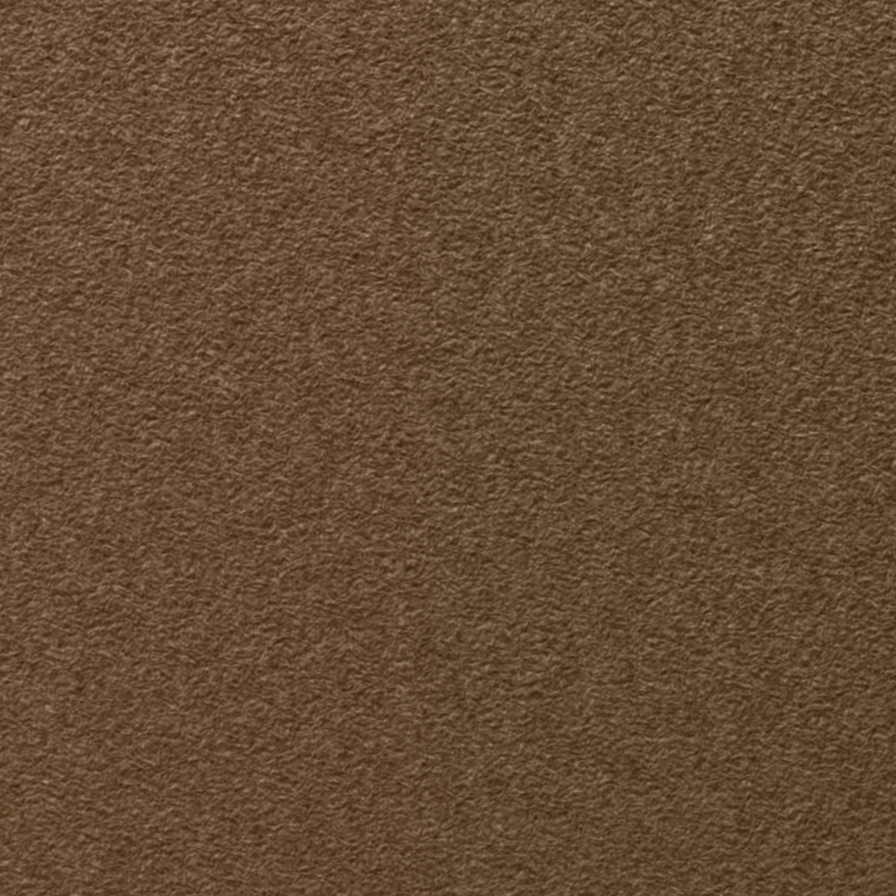
Reproduce this texture procedurally as a Shadertoy shader.

```glsl
// Brown short-pile carpet: fine matted tufts lit softly from the upper left.

const vec3  BASE_COLOR     = vec3(0.395, 0.295, 0.205);
const vec3  WARM_TINT      = vec3(0.016, 0.000, -0.006);  // left to right hue drift
const vec2  TUFT_SCALE     = vec2(112.0, 150.0);  // tufts across the canvas
const vec2  FIBRE_SCALE    = vec2(205.0, 245.0);  // fibres across the canvas
const vec2  BLOTCH_SCALE   = vec2(82.0, 112.0);
const float CLUMP_SCALE    = 27.0;
const float WARP_SCALE     = 38.0;
const float WARP_AMOUNT    = 0.0045;
const vec2  LIGHT_STEP     = vec2(-0.0010, 0.0025);
const float RELIEF_GAIN    = 0.150;
const float BLOTCH_GAIN    = 0.100;
const float FIBRE_GAIN     = 0.095;
const float CLUMP_GAIN     = 0.045;
const float HIGHLIGHT_SKEW = 1.1;
const float TONE_VARIANCE  = 0.003;

// Random unit gradient for a lattice cell
vec2 cellGradient(vec2 cell) {
    vec3 q = fract(cell.xyx * vec3(0.1031, 0.1030, 0.0973));
    q += dot(q, q.yzx + 33.33);
    float angle = 6.28319 * fract((q.x + q.y) * q.z);
    return vec2(cos(angle), sin(angle));
}

// Gradient noise, roughly -0.7 to 0.7
float gradientNoise(vec2 p) {
    vec2 cell = floor(p);
    vec2 f = p - cell;
    vec2 fade = f * f * f * (f * (f * 6.0 - 15.0) + 10.0);
    vec2 right = vec2(1.0, 0.0);
    vec2 up = vec2(0.0, 1.0);
    float a = dot(cellGradient(cell), f);
    float b = dot(cellGradient(cell + right), f - right);
    float c = dot(cellGradient(cell + up), f - up);
    float d = dot(cellGradient(cell + 1.0), f - 1.0);
    return mix(mix(a, b, fade.x), mix(c, d, fade.x), fade.y);
}

vec2 rotate(vec2 p, float angle) {
    float c = cos(angle), s = sin(angle);
    return vec2(c * p.x - s * p.y, s * p.x + c * p.y);
}

// Pile height: tufts with finer fibres on top
float pileHeight(vec2 p) {
    float tufts = gradientNoise(rotate(p, 0.22) * TUFT_SCALE + 17.3);
    float fibres = gradientNoise(rotate(p, -0.35) * FIBRE_SCALE + 61.7);
    return tufts + 0.6 * fibres;
}

void mainImage(out vec4 fragColor, in vec2 fragCoord) {
    vec2 uv = fragCoord / iResolution.xy;
    vec2 p = fragCoord / iResolution.y;

    // Bend the grain so that tufts lie in varied directions
    vec2 warp = vec2(gradientNoise(p * WARP_SCALE + 5.1),
                     gradientNoise(p * WARP_SCALE + 83.9));
    vec2 q = p + WARP_AMOUNT * warp;

    // Lit relief, pale blotches, single fibres and broad clumps
    float relief = pileHeight(q) - pileHeight(q + LIGHT_STEP);
    float blotch = gradientNoise(rotate(q, -0.15) * BLOTCH_SCALE + 31.4);
    float fibre = gradientNoise(rotate(q, 0.6) * FIBRE_SCALE + 7.7);
    float clump = gradientNoise(rotate(p, 0.4) * CLUMP_SCALE + 2.6);
    float tone = RELIEF_GAIN * relief + BLOTCH_GAIN * blotch
               + FIBRE_GAIN * fibre + CLUMP_GAIN * clump;

    // Crisper pile towards the top, and brighter tips than shadows
    tone *= mix(0.88, 1.16, uv.y);
    tone += HIGHLIGHT_SKEW * (tone * tone - TONE_VARIANCE);

    // Gentle light falloff across the cloth
    float falloff = 0.025 * (0.5 - uv.x) + 0.022 * (uv.y - 0.5);
    vec3 color = BASE_COLOR + tone + falloff + WARM_TINT * (0.5 - uv.x);
    fragColor = vec4(clamp(color, 0.0, 1.0), 1.0);
}
```
